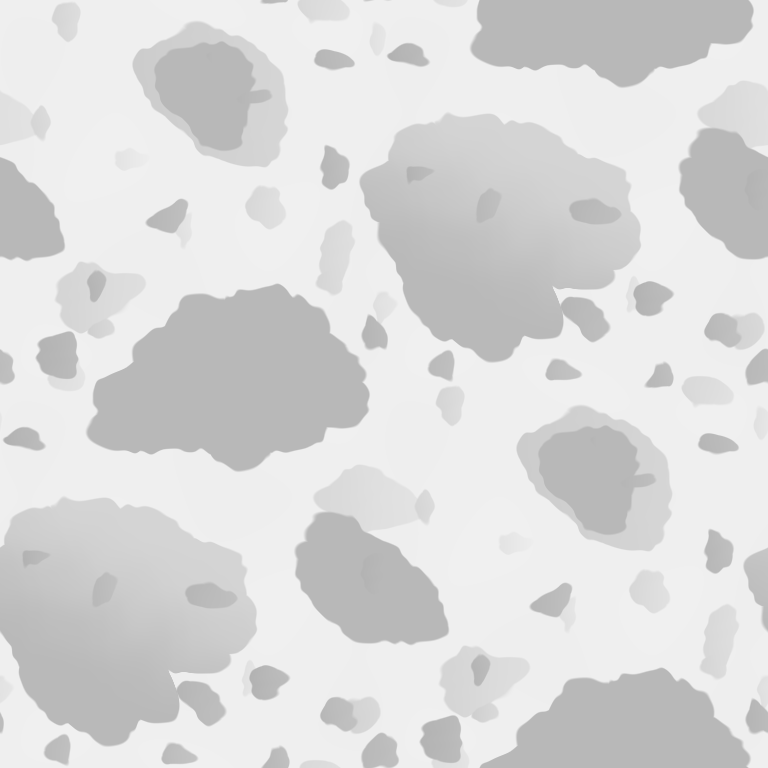
A WebGL 1 fragment shader for this pattern:

```glsl
precision highp float;
uniform vec2 u_resolution;

const float TAU = 6.2831853;

// The half-drop lattice is a unit square in these diagonal coordinates.
vec2 toLattice(vec2 p) { return vec2(p.x + p.y, p.x - p.y); }
vec2 toCanvas(vec2 q) { return 0.5 * vec2(q.x + q.y, q.x - q.y); }

vec4 hash4(vec2 id) {
  vec4 n = vec4(dot(id, vec2(12.99, 78.23)), dot(id, vec2(39.35, 11.14)),
                dot(id, vec2(73.16, 52.24)), dot(id, vec2(27.61, 94.67)));
  return fract(sin(n + 1.7) * 4375.85);
}

// Layered sines with whole frequencies, so the ragged edges wrap.
vec2 ragged(vec2 p) {
  vec2 q = TAU * toLattice(p);
  vec2 broad = sin(vec2(7.0 * q.x + 4.0 * q.y, 3.0 * q.x - 8.0 * q.y)
                   + 1.5 * sin(vec2(2.0 * q.y - 3.0 * q.x, 4.0 * q.x + q.y)));
  vec2 fine = sin(vec2(19.0 * q.y - 8.0 * q.x, 17.0 * q.x + 11.0 * q.y) + 2.0 * broad.yx);
  return p + 0.005 * broad + 0.0018 * fine;
}

// Lobed ellipse: negative inside.
float blob(vec2 d, vec2 radii, float angle, float seed, float notch) {
  float c = cos(angle), s = sin(angle);
  vec2 q = vec2(c * d.x + s * d.y, c * d.y - s * d.x) / radii;
  float a = atan(q.y, q.x + 1e-5);
  float rim = 0.96 + 0.08 * sin(2.0 * a + seed) + 0.08 * sin(3.0 * a + 2.3 * seed)
            + 0.08 * abs(sin(2.5 * a + 1.7 * seed))
            + notch * (0.09 * abs(sin(5.5 * a + seed)) - 0.3 * exp(40.0 * (cos(a - 2.4 * seed) - 1.0)));
  return (length(q) - rim) * min(radii.x, radii.y);
}

float cover(float dist) { return 1.0 - smoothstep(-0.0015, 0.0015, dist); }

// Nearest large patch: distance, kind, offset from its centre.
vec4 nearestPatch(vec2 p) {
  vec2 q = toLattice(p) * 2.0;
  vec4 best = vec4(1.0, 0.0, 0.0, 0.0);
  for (int j = -1; j <= 1; j++) {
    for (int i = -1; i <= 1; i++) {
      vec2 cell = floor(q) + vec2(float(i), float(j));
      vec2 parity = mod(cell, 2.0);
      float kind = parity.x + 2.0 * parity.y;
      vec2 radii = vec2(0.1, 0.079), shift = vec2(0.03, -0.12);
      float angle = -0.7;
      if (kind > 2.5) { radii = vec2(0.157, 0.112); shift = vec2(0.05, 0.0); angle = 0.1; }
      else if (kind > 1.5) { radii = vec2(0.172, 0.132); shift = vec2(0.15, -0.05); angle = -0.5; }
      else if (kind > 0.5) { radii = vec2(0.104, 0.063); shift = vec2(-0.02, -0.01); angle = -0.45; }
      vec2 d = toCanvas((q - cell - 0.5) * 0.5) - shift;
      float dist = blob(d, radii, angle, 1.3 + 1.9 * kind, kind > 1.5 ? 1.0 : 0.3);
      if (dist < best.x) best = vec4(dist, kind, d);
    }
  }
  return best;
}

// Scattered spots, kept off the rims of the large patches.
float spots(float shade, vec2 p, float grid, float size, float chance, vec2 tones, float margin) {
  vec2 q = toLattice(p) * grid;
  for (int j = -1; j <= 1; j++) {
    for (int i = -1; i <= 1; i++) {
      vec2 cell = floor(q) + vec2(float(i), float(j));
      vec4 h = hash4(mod(cell, grid) + grid * 3.1);
      vec2 centre = cell + 0.5 + 0.6 * (h.xy - 0.5);
      vec2 d = toCanvas((q - centre) / grid);
      float radius = size * mix(0.5, 1.0, h.z);
      if (h.w < chance && length(d) < 1.6 * radius) {
        float clearance = abs(nearestPatch(toCanvas(centre / grid)).x);
        if (clearance > margin * radius) {
          float mask = cover(blob(d, radius * vec2(1.0, mix(0.6, 0.9, h.y)), TAU * h.x, 9.0 * h.z, 0.0));
          float tone = mix(tones.x, tones.y, h.x) + 0.02 * d.x / radius;
          shade = mix(shade, min(shade, tone), mask);
        }
      }
    }
  }
  return shade;
}

void main() {
  vec2 canvas = gl_FragCoord.xy / u_resolution;
  vec2 wave = sin(TAU * toLattice(canvas) + 2.0 * sin(TAU * canvas.yx * 2.0));
  float shade = 0.937 + 0.004 * wave.x * wave.y;
  vec2 p = ragged(canvas);

  // Pale washes and spots
  shade = spots(shade, p, 3.0, 0.065, 0.4, vec2(0.85, 0.89), 0.0);
  shade = spots(shade, p, 6.0, 0.031, 0.5, vec2(0.83, 0.91), 1.0);

  // Large patches: flat, graded, or pale with a dark core
  vec4 patchInfo = nearestPatch(p);
  float kind = patchInfo.y;
  vec2 d = patchInfo.zw;
  float tone = 0.722 + 0.04 * d.x * d.y;
  if (kind > 1.5 && kind < 2.5) {
    tone = mix(0.725, 0.83, smoothstep(-0.12, 0.13, 0.5 * d.x + d.y));
  } else if (kind < 0.5) {
    float core = cover(blob(d + vec2(0.008, -0.004), vec2(0.073, 0.055), -0.8, 4.0, 0.2));
    tone = mix(0.82 + 0.2 * d.x, 0.72, core);
  }
  shade = mix(shade, min(shade, tone), cover(patchInfo.x));

  // Small dark spots
  shade = spots(shade, p, 7.0, 0.032, 0.62, vec2(0.715, 0.75), 0.9);

  gl_FragColor = vec4(vec3(shade), 1.0);
}
```
